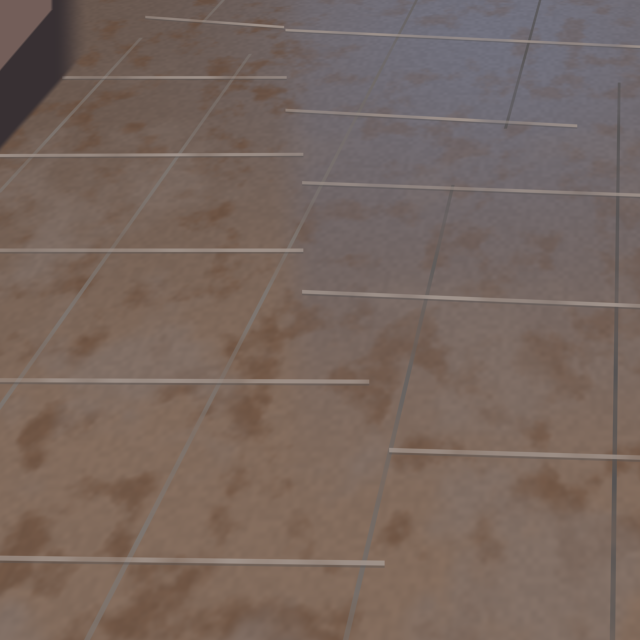
This texture is drawn by a Shadertoy shader. Its source:

```glsl
// Mottled ceramic floor tiles in perspective, with broken grout lines and a dark cabinet corner.

#define ROW_COUNT 11
#define JOINT_COUNT 7
#define GROUT_FAR 0.0018    // half width at the top
#define GROUT_NEAR 0.0042   // half width at the bottom
#define MOTTLE_SCALE 13.0
#define MOTTLE_AMOUNT 0.65
#define GROUT_WEAR 0.55

const vec3 BROWN = vec3(0.41, 0.34, 0.30);
const vec3 TAN = vec3(0.51, 0.42, 0.36);
const vec3 GREY = vec3(0.43, 0.39, 0.39);
const vec3 PALE = vec3(0.50, 0.44, 0.41);
const vec3 SHEEN = vec3(0.44, 0.44, 0.49);
const vec3 RUST = vec3(0.40, 0.29, 0.22);
const vec3 SHADOW = vec3(0.22, 0.19, 0.20);
const vec3 CABINET = vec3(0.45, 0.37, 0.35);
const vec3 GROUT_LIGHT = vec3(0.63, 0.58, 0.55);
const vec3 GROUT_DULL = vec3(0.49, 0.46, 0.44);
const vec3 GROUT_DARK = vec3(0.33, 0.32, 0.32);

// Each seam: offset, slope, start, end. Rows run along x, joints along depth.
const vec4 ROWS[ROW_COUNT] = vec4[ROW_COUNT](
    vec4(0.010, 0.073, 0.228, 0.443), vec4(0.121, 0.0, 0.098, 0.447),
    vec4(0.243, -0.004, 0.0, 0.473), vec4(0.391, 0.0, 0.0, 0.473),
    vec4(0.594, 0.004, 0.0, 0.576), vec4(0.872, 0.013, 0.0, 0.600),
    vec4(0.026, 0.047, 0.447, 1.0), vec4(0.148, 0.054, 0.447, 0.901),
    vec4(0.268, 0.037, 0.473, 1.0), vec4(0.436, 0.042, 0.473, 1.0),
    vec4(0.685, 0.030, 0.609, 1.0));
const vec4 JOINTS[JOINT_COUNT] = vec4[JOINT_COUNT](
    vec4(0.275, -0.92, 0.06, 0.30), vec4(0.349, -0.92, 0.0, 0.033),
    vec4(0.451, -0.71, 0.085, 0.64), vec4(0.651, -0.515, 0.0, 1.0),
    vec4(0.844, -0.27, 0.0, 0.20), vec4(0.776, -0.236, 0.29, 1.0),
    vec4(0.969, -0.012, 0.13, 1.0));

float hash(vec2 p) {
    vec3 q = fract(vec3(p.xyx) * 0.1031);
    q += dot(q, q.yzx + 33.33);
    return fract((q.x + q.y) * q.z);
}

float noise(vec2 p) {
    vec2 cell = floor(p), f = fract(p);
    f = f * f * (3.0 - 2.0 * f);
    return mix(mix(hash(cell), hash(cell + vec2(1, 0)), f.x),
               mix(hash(cell + vec2(0, 1)), hash(cell + vec2(1, 1)), f.x), f.y);
}

float fbm(vec2 p) {
    float sum = 0.0, amplitude = 0.53;
    for (int i = 0; i < 4; i++) {
        sum += amplitude * noise(p);
        p = mat2(0.8, 0.6, -0.6, 0.8) * p * 2.03 + 17.0;
        amplitude *= 0.5;
    }
    return sum;
}

// Signed distance across a seam (x) and distance inside its ends (y).
vec2 seamCoords(vec4 seam, float along, float across) {
    float offset = (across - seam.x - seam.y * along) / sqrt(1.0 + seam.y * seam.y);
    return vec2(offset, min(along - seam.z, seam.w - along));
}

float stroke(vec2 seam, float halfWidth, float soft) {
    return (1.0 - smoothstep(halfWidth - soft, halfWidth + soft, abs(seam.x)))
         * smoothstep(-soft, soft, seam.y + 0.001);
}

vec3 tileColor(vec2 p) {
    // Warm near floor, cool grey to the right, bluish window sheen at the top
    vec3 color = mix(BROWN, TAN, smoothstep(0.05, 0.75, p.y + 0.2 * p.x));
    float cool = smoothstep(0.42, 0.50, p.x) * (1.0 - smoothstep(0.25, 0.85, p.y));
    color = mix(color, GREY, 0.85 * cool);
    vec2 glare = (p - vec2(0.78, 0.04)) / vec2(0.36, 0.26);
    color = mix(color, SHEEN, exp(-dot(glare, glare)));

    // Stains shrink with distance
    vec2 ground = vec2((p.x - 0.9) / (0.5 + 0.5 * p.y), 1.3 * log(p.y + 0.29));
    float stain = fbm(ground * MOTTLE_SCALE);
    float cloud = fbm(ground * MOTTLE_SCALE * 0.45 + 41.0);
    float strength = MOTTLE_AMOUNT * (1.0 - 0.65 * cool);
    color = mix(color, RUST, strength * smoothstep(0.50, 0.78, stain));
    color = mix(color, PALE, strength * smoothstep(0.48, 0.75, cloud) * smoothstep(0.0, 0.4, p.y));
    return color * (0.97 + 0.06 * noise(ground * 90.0));
}

void mainImage(out vec4 fragColor, in vec2 fragCoord) {
    vec2 p = fragCoord / iResolution.xy;
    p.y = 1.0 - p.y;   // depth grows toward the viewer
    float soft = max(0.0012, 0.8 / iResolution.y);
    float width = mix(GROUT_FAR, GROUT_NEAR, p.y);
    vec3 color = tileColor(p);

    // Receding joints, darker to the right
    vec3 jointColor = mix(GROUT_DULL, GROUT_DARK, smoothstep(0.45, 0.8, p.x));
    for (int i = 0; i < JOINT_COUNT; i++) {
        float wear = 1.0 - GROUT_WEAR * noise(vec2(p.y * 24.0, float(i) * 7.0));
        color = mix(color, jointColor, wear * stroke(seamCoords(JOINTS[i], p.y, p.x), width, soft));
    }

    // Cross rows: a bright ridge over a thin shaded edge
    for (int i = 0; i < ROW_COUNT; i++) {
        vec2 seam = seamCoords(ROWS[i], p.x, p.y);
        float wear = 1.0 - GROUT_WEAR * noise(vec2(p.x * 22.0, float(i) * 5.0 + 3.0));
        color = mix(color, GROUT_DARK, 0.4 * stroke(seam - vec2(width * 1.3, 0.0), width * 0.6, soft));
        color = mix(color, GROUT_LIGHT, wear * stroke(seam, width, soft));
    }

    // Cabinet corner and its shadow
    float shade = (1.0 - smoothstep(0.225, 0.24, p.x * 1.13 + p.y)) * (1.0 - smoothstep(0.085, 0.14, p.x));
    color = mix(color, SHADOW, shade);
    float panel = max(p.y + 1.17 * p.x - 0.11, p.x - 0.081);
    color = mix(color, CABINET, 1.0 - smoothstep(-0.003, 0.003, panel));
    fragColor = vec4(color, 1.0);
}
```
